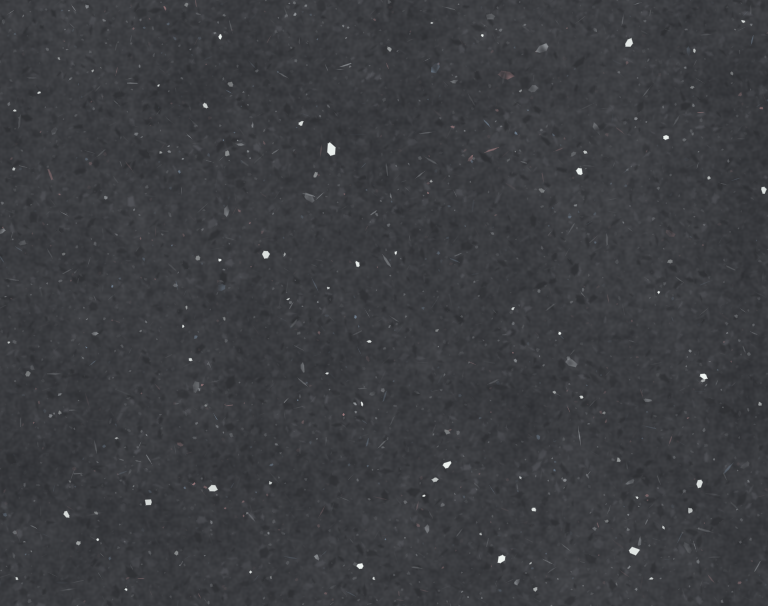
Write a Shadertoy shader that draws this texture.

```glsl
// Dark engineered quartz: a charcoal resin with cloudy gradient noise, filled
// with layers of angular grains. Each layer scatters randomly cut, turned and
// stretched hexagons over a jittered grid, from dull flakes to white chips.

const float TAU = 6.2831853;

// Colours
const vec3 RESIN       = vec3(0.229, 0.235, 0.250);
const vec3 DARK_FLAKE  = vec3(0.170, 0.175, 0.187);
const vec3 PALE_FLAKE  = vec3(0.335, 0.340, 0.362);
const vec3 GREY_GLASS  = vec3(0.600, 0.615, 0.630);
const vec3 PINK_GLASS  = vec3(0.660, 0.500, 0.510);
const vec3 BLUE_GLASS  = vec3(0.520, 0.610, 0.700);
const vec3 WHITE_CHIP  = vec3(0.940, 0.960, 0.950);

// Resin tone, as amplitude; frequencies are per canvas height
const float CLOUD_AMOUNT  = 0.036;
const float CLOUD_FREQ    = 2.6;
const float PATCH_AMOUNT  = 0.026;
const float PATCH_FREQ    = 11.0;
const float MOTTLE_AMOUNT = 0.036;
const float MOTTLE_FREQ   = 62.0;
const float GRAIN_AMOUNT  = 0.026;
const float GRAIN_FREQ    = 150.0;

const float SHARP = 0.0013;
const float SOFT  = 0.0026;

float hash(vec2 p) {
    vec3 q = fract(p.xyx * 0.1031);
    q += dot(q, q.yzx + 33.33);
    return fract((q.x + q.y) * q.z);
}

vec2 hash2(vec2 p) {
    return vec2(hash(p), hash(p + 57.3));
}

float cornerSlope(vec2 corner, vec2 offset) {
    float angle = TAU * hash(corner + 11.7);
    return dot(vec2(cos(angle), sin(angle)), offset);
}

float gradientNoise(vec2 p) {
    vec2 i = floor(p), f = p - i;
    vec2 u = f * f * f * (f * (f * 6.0 - 15.0) + 10.0);
    vec2 e = vec2(1.0, 0.0);
    return mix(mix(cornerSlope(i, f), cornerSlope(i + e.xy, f - e.xy), u.x),
               mix(cornerSlope(i + e.yx, f - e.yx), cornerSlope(i + e.xx, f - e.xx), u.x), u.y);
}

// Distance to an irregular hexagon with the given half length and half width
float chipDistance(vec2 p, vec2 halfSize, vec2 id) {
    float d = -1.0;
    for (int k = 0; k < 6; k++) {
        vec2 cut = hash2(id + 7.1 * float(k + 1));
        float angle = TAU * (float(k) + 0.6 * cut.x) / 6.0;
        vec2 normal = vec2(cos(angle), sin(angle)) / halfSize;
        d = max(d, (dot(p, normal) - mix(0.65, 1.0, cut.y)) / length(normal));
    }
    return d;
}

// Scattered chips: x is the coverage, y a random value of the topmost chip.
// halfLength and widthRatio are ranges; small chips are the commonest.
vec2 scatter(vec2 p, float cell, float chance, vec2 halfLength, vec2 widthRatio,
             float blur, float seed) {
    float edge = max(blur, 0.7 / iResolution.y);
    vec2 home = floor(p / cell);
    vec2 best = vec2(0.0);
    for (int y = -1; y <= 1; y++)
    for (int x = -1; x <= 1; x++) {
        vec2 corner = home + vec2(x, y);
        vec2 id = corner + seed * 131.7;
        if (hash(id) > chance) continue;
        vec2 offset = p - (corner + hash2(id + 3.3)) * cell;
        vec2 shape = hash2(id + 19.9);
        float angle = TAU * hash(id + 41.5);
        float c = cos(angle), s = sin(angle);
        float len = mix(halfLength.x, halfLength.y, shape.x * shape.x);
        vec2 halfSize = len * vec2(1.0, mix(widthRatio.x, widthRatio.y, shape.y));
        float d = chipDistance(mat2(c, -s, s, c) * offset, halfSize, id);
        float cover = 1.0 - smoothstep(-edge, edge, d);
        if (cover > best.x) best = vec2(cover, hash(id + 73.1));
    }
    return best;
}

// Mostly grey glass, with a few pink and blue pieces
vec3 glassTint(float rnd) {
    float pick = fract(rnd * 17.0);
    return pick > 0.87 ? PINK_GLASS : pick < 0.12 ? BLUE_GLASS : GREY_GLASS;
}

void mainImage(out vec4 fragColor, in vec2 fragCoord) {
    vec2 p = fragCoord / iResolution.y;

    // Resin, and the patches where pale dust gathers
    float patches = gradientNoise(p * PATCH_FREQ + 31.0);
    float mottle = gradientNoise(p * MOTTLE_FREQ);
    float dusty = mix(0.55, 1.3, smoothstep(-0.25, 0.4, patches));
    vec3 col = RESIN + CLOUD_AMOUNT * gradientNoise(p * CLOUD_FREQ + 5.0)
             + PATCH_AMOUNT * patches + MOTTLE_AMOUNT * mottle
             + GRAIN_AMOUNT * gradientNoise(p * GRAIN_FREQ);

    // Dull flakes
    vec2 chip = scatter(p, 0.019, 0.60, vec2(0.003, 0.010), vec2(0.3, 0.8), SOFT, 1.0);
    col = mix(col, PALE_FLAKE, chip.x * dusty * 0.6 * chip.y);
    chip = scatter(p, 0.020, 0.55, vec2(0.004, 0.012), vec2(0.3, 0.75), SOFT, 2.0);
    col = mix(col, DARK_FLAKE, chip.x * mix(0.1, 0.75, chip.y));

    // Thin slivers and fine dust
    chip = scatter(p, 0.030, 0.42, vec2(0.004, 0.012), vec2(0.08, 0.18), SHARP, 3.0);
    col = mix(col, glassTint(chip.y), chip.x * dusty * mix(0.06, 0.6, pow(chip.y, 3.0)));
    chip = scatter(p, 0.015, 0.42, vec2(0.0012, 0.0036), vec2(0.5, 1.0), SHARP, 4.0);
    col = mix(col, glassTint(chip.y), chip.x * dusty * mix(0.08, 0.7, pow(chip.y, 3.5)));

    // Cloudy glass shards
    chip = scatter(p, 0.080, 0.32, vec2(0.004, 0.013), vec2(0.3, 0.65), SHARP, 5.0);
    float sheen = clamp(0.7 + 1.3 * mottle, 0.2, 1.0);
    col = mix(col, glassTint(chip.y), chip.x * sheen * mix(0.25, 1.0, chip.y * chip.y));

    // Bright specks and white chips
    chip = scatter(p, 0.070, 0.30, vec2(0.0024, 0.0056), vec2(0.6, 1.0), SHARP, 6.0);
    col = mix(col, WHITE_CHIP, chip.x * mix(0.3, 1.0, chip.y));
    chip = scatter(p, 0.150, 0.32, vec2(0.0065, 0.0135), vec2(0.6, 0.95), SHARP, 7.0);
    col = mix(col, WHITE_CHIP, chip.x * mix(0.85, 1.0, chip.y));

    fragColor = vec4(col, 1.0);
}
```
